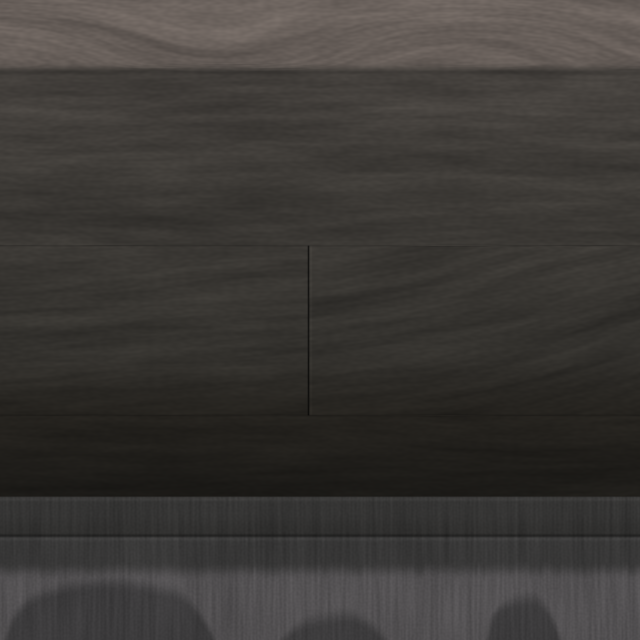
Reproduce this texture procedurally as a WebGL 1 fragment shader.

```glsl
precision highp float;
// Dark timber planks with a butt joint, above folded grey cloth with soft shadows.
uniform vec2 u_resolution;

#define TOP_EDGE 0.893
#define JOINT_TOP 0.616
#define JOINT_BOTTOM 0.351
#define JOINT_X 0.482
#define CLOTH_TOP 0.224
#define FOLD_Y 0.163
#define CLOTH_LIT_Y 0.108
#define GRAIN_STRENGTH 0.085
#define WEAVE_STRENGTH 0.10

float hash(vec2 p) {
  vec3 q = fract(vec3(p.xyx) * 0.1031);
  q += dot(q, q.yzx + 33.33);
  return fract((q.x + q.y) * q.z);
}

float corner(vec2 cell, vec2 offset) {
  float angle = 6.2832 * hash(cell);
  return dot(vec2(cos(angle), sin(angle)), offset);
}

float gradientNoise(vec2 p) {
  vec2 i = floor(p), f = fract(p);
  vec2 u = f * f * f * (f * (f * 6.0 - 15.0) + 10.0);
  vec2 e = vec2(1.0, 0.0);
  return 1.4 * mix(mix(corner(i, f), corner(i + e, f - e), u.x),
                   mix(corner(i + e.yx, f - e.yx), corner(i + 1.0, f - 1.0), u.x), u.y);
}

// Sum of long horizontal fibres, from broad bands to fine streaks.
float woodGrain(vec2 p) {
  float sum = 0.0, weight = 0.55;
  vec2 scale = vec2(1.6, 19.0);
  for (int k = 0; k < 4; k++) {
    sum += weight * gradientNoise(p * scale + float(k) * 17.3 + 60.0);
    scale *= vec2(2.1, 2.0);
    weight *= 0.8;
  }
  return sum;
}

float line(float d, float width) {
  float w = max(width, 0.7 / u_resolution.y);
  return exp(-d * d / (w * w));
}

vec3 woodColor(vec2 uv) {
  float soft = 1.0 / u_resolution.y;
  float top = smoothstep(TOP_EDGE - 0.006, TOP_EDGE + 0.010, uv.y);
  float joint = smoothstep(JOINT_BOTTOM - soft, JOINT_BOTTOM + soft, uv.y)
              * (1.0 - smoothstep(JOINT_TOP - soft, JOINT_TOP + soft, uv.y));
  float right = smoothstep(JOINT_X - soft, JOINT_X + soft, uv.x);

  // Bend the fibres differently on each board.
  vec2 p = uv;
  float x = uv.x - JOINT_X;
  float rise = mix(0.07 * x, 0.16 * x + 0.12 * x * x, right);
  p.y -= joint * rise;
  p.y += top * 0.045 * cos(uv.x * 8.0 - 2.8) * smoothstep(1.05, 0.91, uv.y);
  p.y += 0.014 * gradientNoise(uv * vec2(2.3, 4.0) + 9.0);
  p += vec2(3.7, 1.9) * step(0.5, joint) * (1.0 + right);
  float grain = woodGrain(p);

  // Light falls away down the boards.
  vec3 c = mix(vec3(0.112, 0.106, 0.094), vec3(0.142, 0.133, 0.117),
               smoothstep(0.23, 0.35, uv.y));
  c = mix(c, vec3(0.205, 0.197, 0.182), smoothstep(0.335, 0.47, uv.y));
  c = mix(c, vec3(0.233, 0.222, 0.207), smoothstep(0.45, 0.69, uv.y));
  c = mix(c, vec3(0.268, 0.253, 0.238), smoothstep(0.68, 0.89, uv.y));
  c = mix(c, vec3(0.405, 0.372, 0.352), top);
  c *= 1.0 + grain * GRAIN_STRENGTH * 2.6;

  // Short pores over the long fibres.
  float pores = gradientNoise(uv * vec2(75.0, 210.0));
  c *= 1.0 + 0.055 * pores;

  // Board seams.
  c *= 1.0 - 0.13 * line(uv.y - TOP_EDGE + 0.006, 0.004);
  c *= 1.0 - 0.12 * line(uv.y - JOINT_TOP, 0.0015);
  c *= 1.0 - 0.14 * line(uv.y - JOINT_BOTTOM, 0.0018);
  c *= 1.0 - 0.62 * joint * line(x, 0.0014);
  c *= 1.0 + 0.10 * joint * line(x - 0.004, 0.0018);
  return c;
}

// Rounded hump rising from the lower border.
float hump(vec2 uv, float center, float halfWidth, float height, float power) {
  float t = abs(uv.x - center) / halfWidth;
  float d = height * (1.0 - pow(t, power)) - uv.y;
  return smoothstep(-0.014, 0.016, d);
}

vec3 clothColor(vec2 uv) {
  float threads = gradientNoise(uv * vec2(210.0, 9.0))
                + 0.6 * gradientNoise(uv * vec2(70.0, 4.0) + 31.0);
  float weave = gradientNoise(uv * vec2(240.0, 230.0));
  float broad = gradientNoise(uv * vec2(7.0, 9.0) + 5.0);

  vec3 c = mix(vec3(0.205, 0.203, 0.200), vec3(0.188, 0.186, 0.182),
               smoothstep(0.20, 0.17, uv.y));
  c = mix(c, vec3(0.218, 0.216, 0.215), smoothstep(FOLD_Y + 0.002, FOLD_Y - 0.004, uv.y));
  float ragged = 0.004 * gradientNoise(vec2(uv.x * 120.0, 3.5));
  float lit = smoothstep(CLOTH_LIT_Y + 0.014, CLOTH_LIT_Y - 0.014, uv.y + ragged);
  c = mix(c, vec3(0.322, 0.313, 0.319), lit);

  vec2 q = uv + 0.008 * vec2(gradientNoise(uv * 14.0), gradientNoise(uv * 17.0 + 8.0));
  float shade = hump(q, 0.170, 0.162, 0.086, 5.0);
  shade = max(shade, hump(q, 0.525, 0.080, 0.043, 2.4));
  shade = max(shade, hump(q, 0.818, 0.060, 0.066, 2.8));
  c = mix(c, vec3(0.222, 0.218, 0.222), shade * 0.88);

  c *= 1.0 + WEAVE_STRENGTH * (threads + 0.5 * weave) + 0.07 * broad;
  c *= 1.0 - 0.30 * line(uv.y - FOLD_Y, 0.0025);
  c *= 1.0 + 0.14 * line(uv.y - FOLD_Y + 0.005, 0.003);
  c *= 1.0 + 0.16 * line(uv.y - CLOTH_TOP + 0.004, 0.003);
  return c;
}

void main() {
  vec2 uv = gl_FragCoord.xy / u_resolution;
  float edge = 1.0 / u_resolution.y;
  float wood = smoothstep(CLOTH_TOP - edge, CLOTH_TOP + edge, uv.y);
  gl_FragColor = vec4(mix(clothColor(uv), woodColor(uv), wood), 1.0);
}
```
